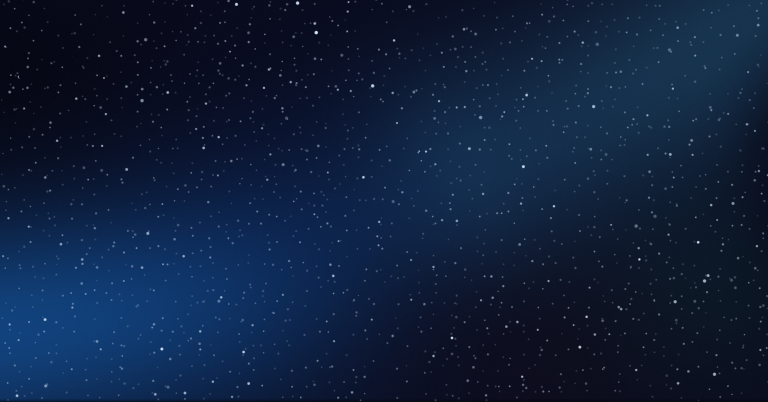
A Shadertoy shader for this texture:

```glsl
#define BASE_NAVY vec3(0.034, 0.040, 0.112)
#define BLUE_GLOW vec3(0.034, 0.215, 0.365)
#define TEAL_BAND vec3(0.052, 0.150, 0.180)
#define DARK_PLUM vec3(0.050, 0.047, 0.110)
#define STAR_TINT vec3(0.84, 0.91, 1.00)
#define STAR_LAYERS 4
#define STAR_SIZE 0.0020
#define GRAIN 0.006

float hash(vec2 p) {
    vec3 q = fract(vec3(p.xyx) * 0.1031);
    q += dot(q, q.yzx + 33.33);
    return fract((q.x + q.y) * q.z);
}

float noise(vec2 p) {
    vec2 cell = floor(p), f = fract(p);
    f = f * f * (3.0 - 2.0 * f);
    float low = mix(hash(cell), hash(cell + vec2(1, 0)), f.x);
    float high = mix(hash(cell + vec2(0, 1)), hash(cell + vec2(1, 1)), f.x);
    return mix(low, high, f.y);
}

// Soft elliptical glow, tilted by an angle
float glow(vec2 p, vec2 center, vec2 radius, float angle) {
    float c = cos(angle), s = sin(angle);
    vec2 d = p - center;
    d = vec2(c * d.x + s * d.y, c * d.y - s * d.x) / radius;
    return exp(-dot(d, d));
}

float segmentDistance(vec2 p, vec2 a, vec2 b) {
    vec2 d = b - a;
    return length(p - a - d * clamp(dot(p - a, d) / dot(d, d), 0.0, 1.0));
}

vec3 nebula(vec2 p) {
    vec3 color = BASE_NAVY;

    // Navy haze across the middle and the blue cloud at lower left
    color += vec3(0.004, 0.044, 0.095) * glow(p, vec2(0.80, 0.42), vec2(0.62, 0.34), 0.25);
    color += BLUE_GLOW * glow(p, vec2(-0.08, 0.17), vec2(0.92, 0.29), 0.10);

    // Plum shadow below the band
    float shadow = glow(p, vec2(1.36, 0.14), vec2(0.46, 0.33), 0.10);
    color = mix(color, DARK_PLUM, 0.9 * shadow);

    // Diagonal teal band, brighter toward the upper right
    float across = segmentDistance(p, vec2(1.20, 0.62), vec2(2.05, 1.02)) / 0.27;
    float band = exp(-across * across);
    color += TEAL_BAND * band * mix(0.75, 1.12, smoothstep(1.1, 1.9, p.x));

    // Faint green haze and the dark pocket at the right edge
    color += vec3(0.006, 0.046, 0.030) * glow(p, vec2(1.80, 0.30), vec2(0.30, 0.26), 0.4);
    float pocket = glow(p, vec2(1.97, 0.60), vec2(0.12, 0.26), 0.0);
    color = mix(color, vec3(0.034, 0.045, 0.105), 0.8 * pocket);

    // Darker upper left corner and thin lower rim
    color *= 1.0 - 0.3 * glow(p, vec2(0.0, 0.80), vec2(0.35, 0.28), 0.0);
    return color * mix(0.6, 1.0, smoothstep(0.0, 0.010, p.y));
}

// One jittered star per grid cell, kept clear of the cell border
float starLayer(vec2 p, float rows, float density, float radius, float seed) {
    vec2 cell = floor(p * rows);
    vec2 id = cell + seed;
    vec2 jitter = vec2(hash(id + 3.7), hash(id + 91.3));
    vec2 center = (cell + mix(vec2(0.12), vec2(0.88), jitter)) / rows;
    float size = radius * mix(0.75, 1.25, hash(id + 47.1));
    float blur = 0.8 / iResolution.y;
    float disc = 1.0 - smoothstep(size - blur, size + blur, length(p - center));
    float present = step(hash(id + 17.9), density);
    float shine = hash(id + 63.5);
    return disc * present * mix(0.3, 1.0, shine * shine);
}

void mainImage(out vec4 fragColor, in vec2 fragCoord) {
    vec2 p = fragCoord / iResolution.y;
    vec3 color = nebula(p);

    // Many faint specks, then fewer and brighter stars
    float cluster = mix(0.6, 1.15, noise(p * 5.0 + 8.0));
    float stars = 0.0;
    for (int i = 0; i < STAR_LAYERS; i++) {
        float level = float(i);
        float rows = 31.0 / (1.0 + 0.65 * level);
        float density = (0.80 - 0.14 * level) * cluster;
        float radius = STAR_SIZE * (1.0 + 0.22 * level);
        float light = starLayer(p, rows, density, radius, 131.0 * (level + 1.0));
        stars = max(stars, light * (0.55 + 0.15 * level));
    }
    color = mix(color, STAR_TINT, stars);

    // Light grain hides banding
    color += GRAIN * (noise(p * 270.0) - 0.5);
    fragColor = vec4(clamp(color, 0.0, 1.0), 1.0);
}
```
